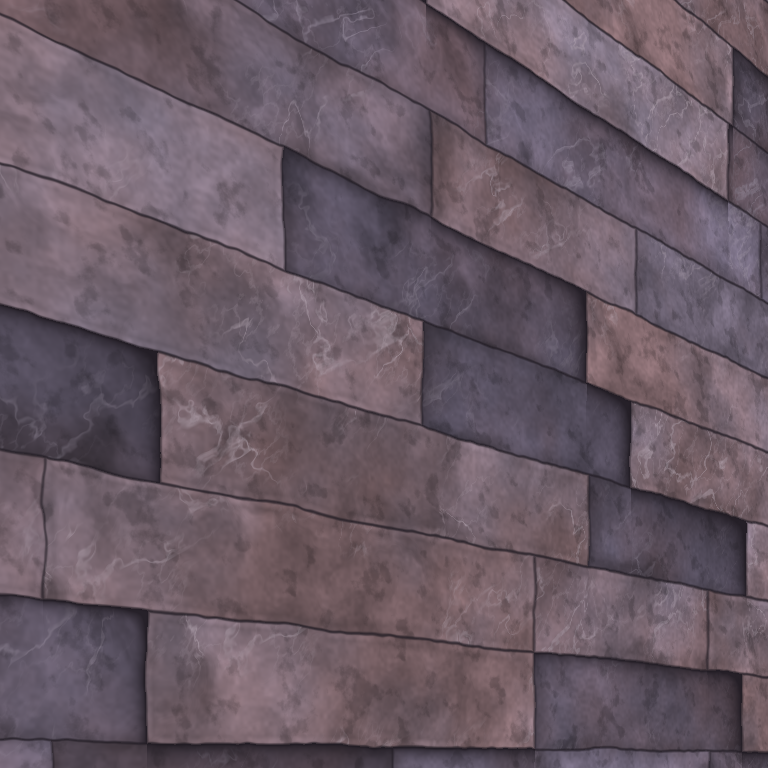
Give the GLSL for this texture, as a WebGL 1 fragment shader.

```glsl
precision highp float;
uniform vec2 u_resolution;

const vec2 VANISH = vec2(2.07, 0.004);   // where the courses converge
const float COURSE = 0.1888;             // course height at the left edge
const float FIRST = 0.0326;              // height of the lowest joint
const float PERIOD = 1.6;                // one long plus one short stone
const float LONG_STONE = 0.99;
const float ROW_SHIFT = -0.15;           // stagger from course to course
const float JOINT = 0.0016;              // half width of the dark joint
const float SHADOW = 0.024;              // reach of the cast shadow
const vec3 COOL = vec3(0.445, 0.405, 0.462);
const vec3 WARM = vec3(0.452, 0.363, 0.378);
const vec3 VEIN = vec3(0.66, 0.61, 0.65);
const vec3 DARK = vec3(0.13, 0.11, 0.14);

struct Stone {
  vec2 id;
  float left;
  float right;
  float proud;
};

float hash(vec2 p) {
  return fract(sin(dot(p, vec2(127.1, 311.7))) * 43758.5453);
}

float noise(vec2 p) {
  vec2 i = floor(p), f = fract(p);
  f = f * f * (3.0 - 2.0 * f);
  return mix(mix(hash(i), hash(i + vec2(1.0, 0.0)), f.x),
             mix(hash(i + vec2(0.0, 1.0)), hash(i + 1.0), f.x), f.y);
}

float fbm(vec2 p) {
  float sum = 0.0, amp = 0.5;
  for (int i = 0; i < 5; i++) {
    sum += amp * noise(p);
    p = mat2(1.6, 1.2, -1.2, 1.6) * p + 7.3;
    amp *= 0.5;
  }
  return sum / 0.97;
}

// Thin bright crests along the mid level of a noise field
float ridge(vec2 p, float width) {
  return 1.0 - smoothstep(0.0, width, abs(fbm(p) - 0.5));
}

// Long and short stones alternate along each staggered course
Stone stoneAt(float u, float row) {
  float start = 0.21 + ROW_SHIFT * row + 0.32 * step(1.5, mod(row, 3.0));
  float len = LONG_STONE - 0.15 * step(mod(row, 4.0), 0.5);
  float t = mod(u - start, PERIOD);
  float isShort = step(len, t);
  float shallow = step(abs(mod(row, 4.0) - 1.0), 0.5);
  float longProud = 1.0 - 0.5 * clamp(mod(row, 7.0) - 4.0, 0.0, 2.0);
  Stone s;
  s.id = vec2(floor((u - start) / PERIOD) * 2.0 + isShort, row);
  s.left = t - len * isShort;
  s.right = mix(len, PERIOD, isShort) - t;
  s.proud = mix(longProud, 0.8 * shallow, isShort);
  return s;
}

// Mottled face with warm stains, pale veins and fine grain
vec3 stoneFace(vec2 wall, Stone s) {
  float pick = hash(s.id + 3.7);
  vec2 q = wall + 5.0 * vec2(pick, hash(s.id + 9.1));
  float warp = fbm(q * 7.0);
  float cloud = fbm(q * 10.0 + 2.5 * warp);
  float stain = fbm(q * 5.0 + 21.0);
  float warmth = clamp(0.1 + 0.5 * pick + 0.3 * s.proud + 1.6 * (stain - 0.5), 0.0, 1.0);
  vec3 col = mix(COOL, WARM, warmth);
  col *= 0.99 + 0.62 * (cloud - 0.5) + 0.32 * (warp - 0.5);
  col *= 0.95 + 0.16 * hash(s.id + 5.3);

  vec2 slant = mat2(0.85, 0.45, -0.5, 0.85) * q * vec2(15.0, 8.0);
  float patches = smoothstep(0.42, 0.68, fbm(q * 6.0 + 40.0));
  float veins = ridge(slant + 2.0 * warp, 0.035) * patches;
  veins += 0.4 * ridge(slant * 2.3 + 11.0, 0.05) * patches;
  col = mix(col, VEIN, clamp(0.42 * veins, 0.0, 0.6));

  float pits = smoothstep(0.58, 0.75, fbm(q * 32.0 + 60.0));
  col *= 1.0 - 0.16 * pits;
  return col * (0.95 + 0.10 * noise(q * 130.0));
}

void main() {
  vec2 p = gl_FragCoord.xy / u_resolution;
  float soft = 1.2 / min(u_resolution.x, u_resolution.y);

  // Receding wall: scale shrinks towards the vanishing point
  float scale = 1.0 - p.x / VANISH.x;
  vec2 wall = vec2(p.x, p.y - VANISH.y) / scale;
  vec2 rough = vec2(noise(wall * 17.0), noise(wall * vec2(11.0, 7.0) + 30.0)) - 0.5;
  rough += 0.35 * (vec2(noise(wall * 60.0), noise(wall * 55.0 + 9.0)) - 0.5);
  float u = wall.x + 0.008 * rough.x;
  float v = (wall.y - FIRST + 0.008 * rough.y) / COURSE;
  float row = floor(v);
  Stone s = stoneAt(u, row);

  // Edge distances measured on the canvas
  float top = (1.0 - fract(v)) * COURSE * scale;
  float bottom = fract(v) * COURSE * scale;
  float left = s.left * scale * scale;
  float right = s.right * scale * scale;
  float edge = min(min(top, bottom), min(left, right));

  vec3 col = stoneFace(wall, s);
  vec3 recessTint = mix(vec3(0.74, 0.75, 0.79), vec3(0.92, 0.93, 0.97), hash(s.id + 1.9));
  col *= mix(recessTint, vec3(1.06), s.proud);

  // Worn rim catching light on raised stones
  float rim = smoothstep(0.0, 0.004, edge) * (1.0 - smoothstep(0.004, 0.012, edge));
  col *= 1.0 + 0.16 * rim * s.proud * (0.4 + noise(wall * 25.0));
  col *= 0.86 + 0.14 * smoothstep(0.0, 0.022, edge);

  // Shadows from raised neighbours above and beside
  float overhang = max(stoneAt(u, row + 1.0).proud - s.proud, 0.0);
  float besideRight = max(stoneAt(u + s.right + 0.02, row).proud - s.proud, 0.0);
  float besideLeft = max(stoneAt(u - s.left - 0.02, row).proud - s.proud, 0.0);
  float shade = overhang * (0.55 * exp(-top / SHADOW) + 0.4 * exp(-top / 0.005));
  shade += besideRight * (0.5 * exp(-right / SHADOW) + 0.4 * exp(-right / 0.006));
  shade += besideLeft * 0.2 * exp(-left / 0.008);
  col = mix(col, DARK, clamp(shade, 0.0, 0.92));

  // Dark joints, fainter where they run vertically
  float level = 1.0 - smoothstep(JOINT - soft, JOINT + soft, min(top, bottom));
  float upright = 1.0 - smoothstep(JOINT - soft, JOINT + soft, min(left, right));
  col = mix(col, DARK, max(0.72 * level, 0.5 * upright));

  gl_FragColor = vec4(col, 1.0);
}
```
